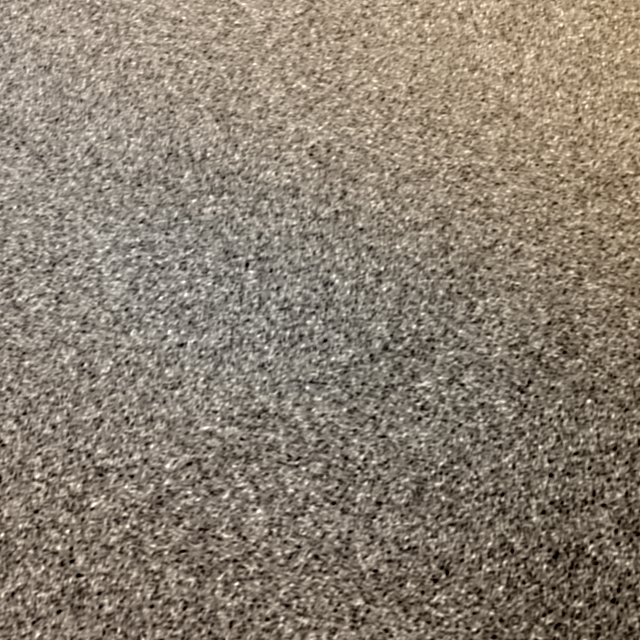
Reproduce this texture procedurally as a three.js fragment shader.

```glsl
// Fine speckled carpet of short slanted fibres under warm and cool light.
varying vec2 vUv;

vec3 hash3(vec2 cell) {
  vec3 p = fract(vec3(cell.xyx) * vec3(0.1031, 0.1030, 0.0973));
  p += dot(p, p.yxz + 33.33);
  return fract((p.xxy + p.yzz) * p.zyx);
}

// Cellular noise: every cell scatters soft elongated flecks, light or dark.
float fibreGrain(vec2 p, float slant) {
  vec2 home = floor(p);
  float sum = 0.0;
  for (int y = -1; y <= 1; y++) {
    for (int x = -1; x <= 1; x++) {
      for (int k = 0; k < 3; k++) {
        vec2 cell = home + vec2(float(x), float(y));
        vec2 seed = cell + 400.0 + 371.0 * float(k);
        vec3 place = hash3(seed);
        float tone = hash3(seed + 57.0).x * 2.0 - 1.0;
        float angle = slant + (place.z - 0.5) * 1.6;
        vec2 along = vec2(cos(angle), sin(angle));
        vec2 d = p - cell - place.xy;
        vec2 q = vec2(dot(d, along), dot(d, vec2(-along.y, along.x)) / 0.58);
        float fleck = max(0.0, 1.0 - dot(q, q));
        sum += tone * fleck * fleck;
      }
    }
  }
  return sum;
}

// Broad, slow unevenness of the pile from layered sines.
float mottle(vec2 p) {
  return sin(p.x * 17.0 + 3.0 * sin(p.y * 9.0)) * sin(p.y * 21.0 + 2.0 * sin(p.x * 13.0))
    + 0.6 * sin(p.x * 39.0 - p.y * 27.0 + 2.0 * sin(p.y * 31.0));
}

// Warm light from above, a cool sheen across the middle, shade at lower right.
vec3 lighting(vec2 uv) {
  float rise = smoothstep(0.05, 1.0, uv.y);
  vec3 nearSide = mix(vec3(0.49, 0.44, 0.39), vec3(0.35, 0.30, 0.24), smoothstep(0.4, 1.0, uv.x));
  vec3 farSide = mix(vec3(0.67, 0.62, 0.57), vec3(0.70, 0.61, 0.49), uv.x);
  vec3 warm = mix(nearSide, farSide, rise);
  vec3 cool = mix(vec3(0.58, 0.57, 0.55), vec3(0.47, 0.46, 0.43), smoothstep(0.0, 0.8, uv.x));
  vec2 d = uv - vec2(0.4, 0.52);
  d.y += 0.3 * d.x;
  float sheen = exp(-d.x * d.x / 0.26 - d.y * d.y / 0.07);
  return mix(warm, cool, 0.95 * sheen);
}

void main() {
  // The pile grows finer towards the far, upper edge.
  vec2 pile = (vUv - vec2(0.5, 0.0)) * (136.0 + 24.0 * vUv.y);
  float slant = 0.6 + 0.3 * sin(vUv.x * 7.0 + 2.0 * sin(vUv.y * 8.0));
  float grain = fibreGrain(pile, slant);

  float contrast = mix(0.235, 0.165, smoothstep(0.1, 1.0, vUv.y));
  vec3 color = lighting(vUv) + 0.006 * mottle(vUv);
  color += grain * contrast * vec3(1.0, 1.0, 0.97);
  gl_FragColor = vec4(clamp(color, 0.0, 1.0), 1.0);
}
```
